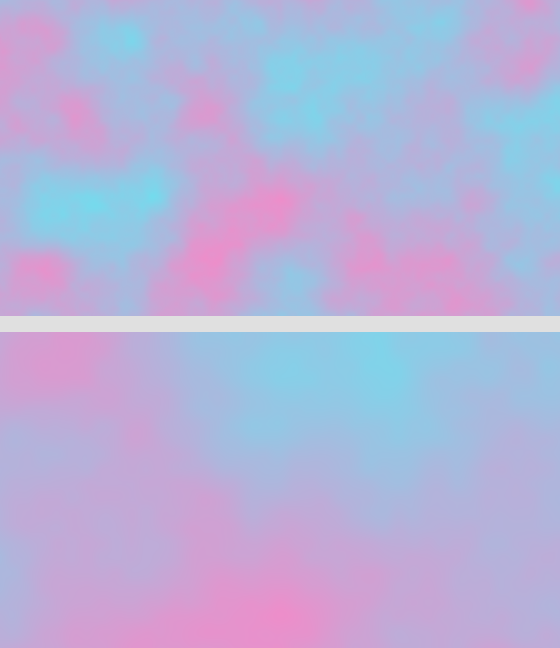
Top: the whole. Bottom: its middle third, enlarged.
A Shadertoy shader for this background:

```glsl
// Soft cloudy background drifting between cyan and pink.

const vec3  CYAN       = vec3(0.42, 0.88, 0.94);
const vec3  PINK       = vec3(0.97, 0.53, 0.78);
const float CELLS      = 4.0;   // largest noise cells per canvas height
const int   OCTAVES    = 5;
const float GAIN       = 0.5;   // amplitude ratio between octaves
const float LACUNARITY = 2.0;   // frequency ratio between octaves
const float CONTRAST   = 1.2;
const float BALANCE    = 0.478; // mean share of pink
const vec2  SEED       = vec2(37.3, 91.6);

// Integer hash of a lattice point, 0 to 1
float hash(vec2 cell) {
    uvec2 q = uvec2(ivec2(cell)) * uvec2(1597334673u, 3812015801u);
    uint h = (q.x ^ q.y) * 1597334673u;
    h = (h ^ (h >> 15)) * 2246822519u;
    h ^= h >> 13;
    return float(h >> 8) / 16777216.0;
}

// Smoothly interpolated lattice noise
float valueNoise(vec2 p) {
    vec2 cell = floor(p);
    vec2 f = fract(p);
    vec2 w = f * f * (3.0 - 2.0 * f);
    float bottom = mix(hash(cell), hash(cell + vec2(1, 0)), w.x);
    float top = mix(hash(cell + vec2(0, 1)), hash(cell + vec2(1, 1)), w.x);
    return mix(bottom, top, w.y);
}

// Normalised sum of octaves, 0 to 1
float cloud(vec2 p) {
    float sum = 0.0, total = 0.0, amplitude = 1.0;
    for (int i = 0; i < OCTAVES; i++) {
        sum += amplitude * valueNoise(p);
        total += amplitude;
        amplitude *= GAIN;
        p = p * LACUNARITY + SEED;
    }
    return sum / total;
}

void mainImage(out vec4 fragColor, in vec2 fragCoord) {
    vec2 uv = fragCoord / iResolution.y;
    float tint = BALANCE + CONTRAST * (cloud(uv * CELLS + SEED) - 0.5);
    fragColor = vec4(mix(CYAN, PINK, clamp(tint, 0.0, 1.0)), 1.0);
}
```
